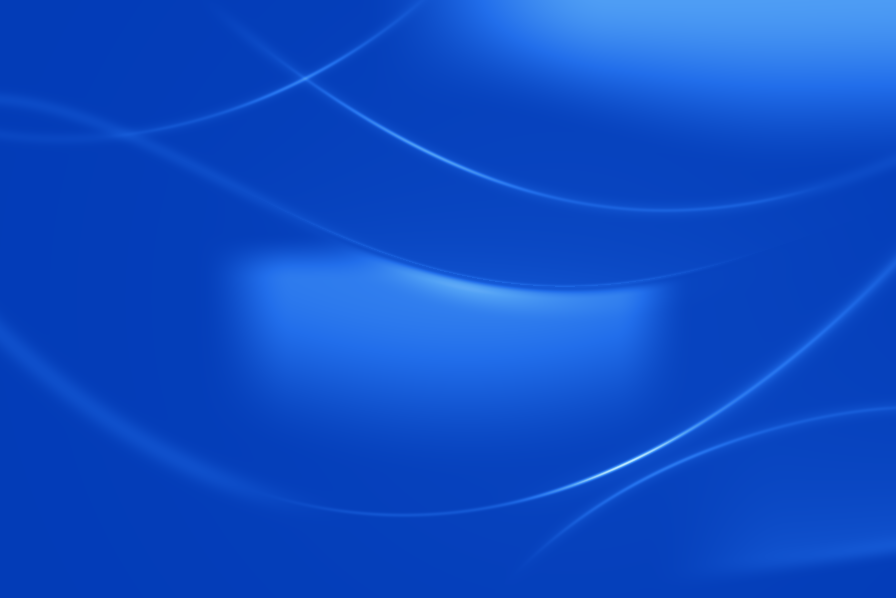
Give the GLSL for this background, as a Shadertoy shader.

```glsl
// Soft blue backdrop with two pools of light and thin sweeping arcs of light.

// Colour ramp, from unlit to brightest
const vec3 DEEP  = vec3(0.004, 0.222, 0.705);
const vec3 AZURE = vec3(0.130, 0.430, 0.920);
const vec3 SKY   = vec3(0.320, 0.630, 0.960);
const vec3 GLINT = vec3(0.820, 0.960, 1.000);

// Canvas is ASPECT wide and 1 high
const float ASPECT = 1.5;
const float FINE = 0.0032;   // half width of a crisp line
const float SOFT = 0.0200;   // half width of a blurred line

// Arc heights at five evenly spaced knots
const float BOWL[5]  = float[5](0.443, 0.197, 0.142, 0.264, 0.561);
const float WAVE[5]  = float[5](0.834, 0.723, 0.576, 0.521, 0.584);
const float SWOOP[5] = float[5](0.990, 0.787, 0.670, 0.654, 0.732);
const float RISE[5]  = float[5](0.775, 0.771, 0.805, 0.877, 0.996);
const float CREST[5] = float[5](0.014, 0.154, 0.240, 0.293, 0.318);

// Strength of the lights
const float TOP_POOL = 0.92;
const float MID_POOL = 0.56;
const float HIGHLIGHT = 0.50;
const float CORNER = 0.20;

float bell(float d, float width) {
    d /= width;
    return exp(-d * d);
}

// One between a and b, with soft ends
float span(float x, float a, float b, float fade) {
    return smoothstep(a, a + fade, x) * (1.0 - smoothstep(b - fade, b, x));
}

// Smooth polynomial through the knots (Neville's scheme)
float curve(float u, float h[5]) {
    for (int k = 1; k < 5; k++)
        for (int i = 0; i < 5 - k; i++)
            h[i] = mix(h[i], h[i + 1], (u - float(i)) / float(k));
    return h[0];
}

// Signed distance to an arc, positive above it
float arcDistance(vec2 p, float start, float gap, float h[5]) {
    float u = (p.x - start) / gap;
    float y = curve(u, h);
    float slope = (curve(u + 0.01, h) - y) / (0.01 * gap);
    return (p.y - y) / sqrt(1.0 + slope * slope);
}

// Pool of light hanging from the top edge on the right
float topPool(vec2 p) {
    float reach = mix(0.19, 0.30, smoothstep(0.75, 1.35, p.x));
    float fall = 1.0 - smoothstep(-0.02, reach, 1.0 - p.y);
    return TOP_POOL * fall * smoothstep(0.60, 1.02, p.x);
}

// Pool of light under the wave, with a highlight along its rim
float middlePool(vec2 p, float wave) {
    float depth = -wave;
    float bowed = p.y - 0.5 * (p.x - 0.75) * (p.x - 0.75);
    float sides = smoothstep(0.33, 0.49, p.x) * (1.0 - smoothstep(1.03, 1.16, p.x));
    float body = smoothstep(0.20, 0.51, bowed) * (1.0 - smoothstep(0.53, 0.61, p.y));
    float rim = smoothstep(-0.004, 0.022, depth);
    float light = MID_POOL * body * sides * rim;

    float edge = smoothstep(0.001, 0.014, depth);
    light += HIGHLIGHT * edge * bell(depth, 0.032) * bell(p.x - 0.77, 0.14);
    light += 0.08 * edge * (1.0 - smoothstep(0.03, 0.062, depth)) * bell(p.x - 0.87, 0.22);
    light += 0.12 * step(0.0, wave) * exp(-max(wave, 0.0) / 0.06) * bell(p.x - 0.85, 0.30);
    return light;
}

// Faint sheen in the lower right corner
float cornerSheen(vec2 p) {
    float d = p.y - 0.04 - 0.14 * (p.x - 1.17);
    float fill = smoothstep(-0.03, 0.02, d) * exp(-max(d, 0.0) / 0.12);
    return CORNER * fill * smoothstep(1.08, 1.32, p.x)
         + 0.10 * bell(d, 0.014) * smoothstep(1.2, 1.5, p.x);
}

// Thin arcs, each brightest at one place along its length
float arcs(vec2 p, float wave) {
    float x = p.x;
    float bowl = arcDistance(p, 0.0, 0.375, BOWL);
    float swoop = arcDistance(p, 0.3516, 0.2871, SWOOP);
    float rise = arcDistance(p, 0.0, 0.1758, RISE);
    float crest = arcDistance(p, 0.836, 0.166, CREST);

    float light = bell(bowl, FINE) * (0.20 * span(x, 0.40, 1.55, 0.25) + 1.15 * bell(x - 1.045, 0.12));
    light += bell(bowl, SOFT) * (0.17 * (1.0 - smoothstep(0.30, 0.60, x)) + 0.10 * smoothstep(0.8, 1.1, x));
    light += bell(bowl, 0.009) * 0.16 * smoothstep(1.05, 1.3, x);

    light += bell(swoop, FINE) * (0.17 * span(x, 0.42, 1.40, 0.15) + 0.62 * bell(x - 0.72, 0.13));
    light += bell(swoop, 0.012) * 0.10 * smoothstep(0.32, 0.45, x);

    light += bell(rise, FINE) * (0.13 * span(x, 0.15, 0.75, 0.15) + 0.35 * bell(x - 0.50, 0.09));
    light += bell(rise, 0.010) * 0.09 * (1.0 - smoothstep(0.66, 0.76, x));

    light += bell(crest, FINE) * (0.14 * span(x, 0.85, 1.60, 0.15) + 0.26 * bell(x - 1.12, 0.12));
    light += bell(crest, 0.012) * 0.10 * smoothstep(0.83, 1.0, x);

    light += bell(wave, FINE) * 0.16 * span(x, 0.40, 1.30, 0.25);
    light += bell(wave, 0.012) * 0.13 * (1.0 - smoothstep(0.35, 0.75, x));
    return light;
}

void mainImage(out vec4 fragColor, in vec2 fragCoord) {
    vec2 p = fragCoord / iResolution.xy * vec2(ASPECT, 1.0);
    float wave = arcDistance(p, 0.0, 0.3223, WAVE);

    float ambient = 0.03 + 0.08 * bell(length(p - vec2(0.95, 0.5)), 0.55);
    float light = ambient + topPool(p) + middlePool(p, wave) + cornerSheen(p) + arcs(p, wave);

    vec3 color = mix(DEEP, AZURE, clamp(light * 2.0, 0.0, 1.0));
    color = mix(color, SKY, clamp(light * 2.0 - 1.0, 0.0, 1.0));
    color = mix(color, GLINT, clamp((light - 1.0) * 1.6, 0.0, 1.0));
    fragColor = vec4(color, 1.0);
}
```
